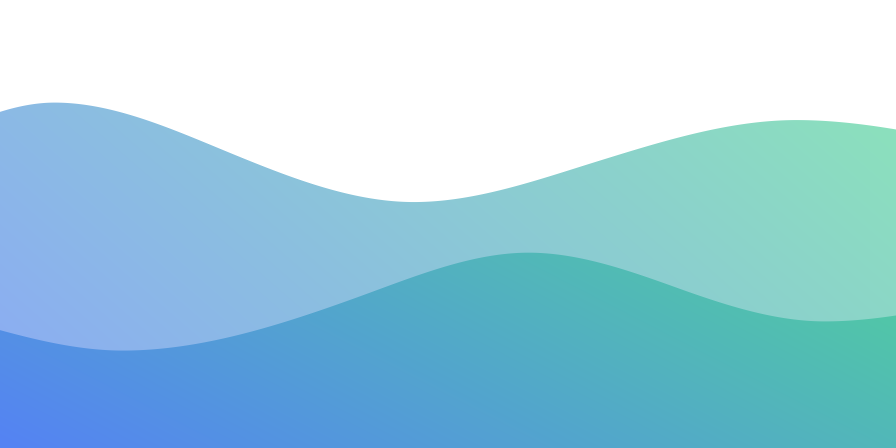
This background is drawn by a Shadertoy shader. Its source:

```glsl
// Two overlapping waves with blue to green diagonal gradients on white.

const vec3 PAPER      = vec3(1.0);
const vec3 BACK_BLUE  = vec3(0.545, 0.670, 0.957);
const vec3 BACK_GREEN = vec3(0.545, 0.885, 0.730);
const vec3 FRONT_BLUE  = vec3(0.330, 0.512, 0.953);
const vec3 FRONT_GREEN = vec3(0.315, 0.805, 0.625);

// Gradient position = dot(xy, uv) + z
const vec3 BACK_RAMP  = vec3(0.72, 0.415, -0.05);
const vec3 FRONT_RAMP = vec3(0.71, 0.690, -0.01);

// Crest knots: x, height, slope
const int KNOTS = 7;
const vec3 BACK_CREST[KNOTS] = vec3[KNOTS](
    vec3(-0.225, 0.594, 0.0), vec3(0.061, 0.771, 0.0),
    vec3(0.260, 0.656, -0.82), vec3(0.462, 0.549, 0.0),
    vec3(0.667, 0.640, 0.62), vec3(0.889, 0.732, 0.0),
    vec3(1.280, 0.625, 0.0));
const vec3 FRONT_CREST[KNOTS] = vec3[KNOTS](
    vec3(-0.202, 0.345, 0.0), vec3(0.137, 0.2175, 0.0),
    vec3(0.3945, 0.3333, 0.72), vec3(0.590, 0.436, 0.0),
    vec3(0.755, 0.358, -0.72), vec3(0.9206, 0.2826, 0.0),
    vec3(1.246, 0.371, 0.0));

// Cubic Hermite segment between two knots
float hermite(vec3 a, vec3 b, float x) {
    float span = b.x - a.x;
    float t = (x - a.x) / span;
    float s = 1.0 - t;
    return mix(a.y, b.y, t * t * (3.0 - 2.0 * t))
         + span * t * s * (a.z * s - b.z * t);
}

float crestHeight(vec3 crest[KNOTS], float x) {
    float height = crest[0].y;
    for (int i = 0; i < KNOTS - 1; i++) {
        if (x >= crest[i].x) height = hermite(crest[i], crest[i + 1], x);
    }
    return height;
}

// Antialiased coverage of the area below a crest
float below(float height, float y) {
    return clamp((height - y) * iResolution.y + 0.5, 0.0, 1.0);
}

vec3 gradient(vec3 start, vec3 end, vec3 ramp, vec2 uv) {
    return mix(start, end, clamp(dot(ramp, vec3(uv, 1.0)), 0.0, 1.0));
}

void mainImage(out vec4 fragColor, in vec2 fragCoord) {
    vec2 uv = fragCoord / iResolution.xy;
    vec3 color = PAPER;

    // Pale back wave
    vec3 back = gradient(BACK_BLUE, BACK_GREEN, BACK_RAMP, uv);
    color = mix(color, back, below(crestHeight(BACK_CREST, uv.x), uv.y));

    // Saturated front wave
    vec3 front = gradient(FRONT_BLUE, FRONT_GREEN, FRONT_RAMP, uv);
    color = mix(color, front, below(crestHeight(FRONT_CREST, uv.x), uv.y));

    fragColor = vec4(color, 1.0);
}
```
